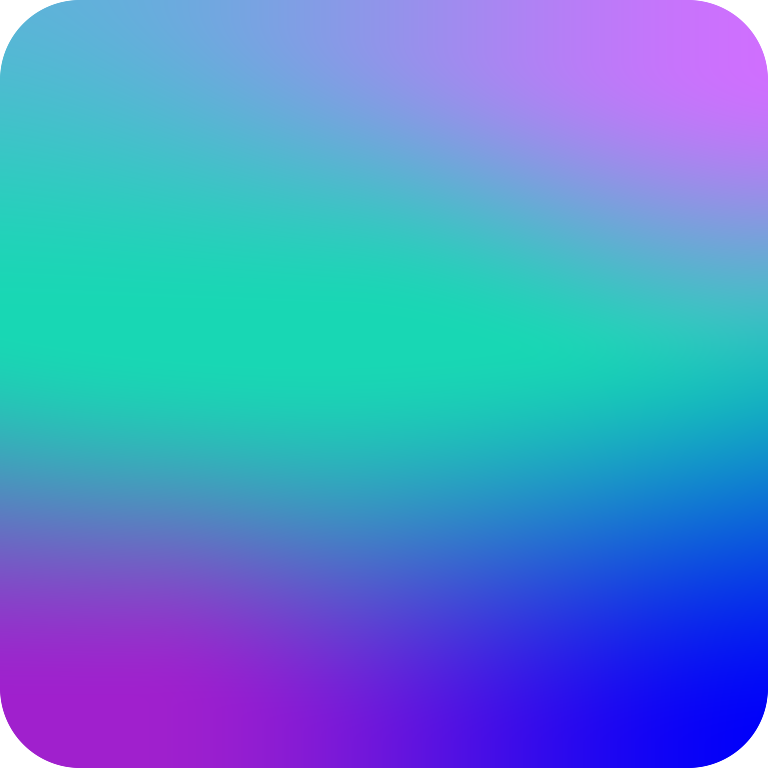
Write a Shadertoy shader that draws this background.

```glsl
// Rounded square filled with a soft mesh gradient: mint band between sky, violet, purple and blue.

// Signed distance to a box with rounded corners, centred at the origin.
float roundedBox(vec2 p, vec2 halfSize, float radius) {
    vec2 q = abs(p) - halfSize + radius;
    return length(max(q, 0.0)) + min(max(q.x, q.y), 0.0) - radius;
}

void mainImage(out vec4 fragColor, in vec2 fragCoord) {
    vec2 uv = fragCoord / iResolution.xy;
    float shortSide = min(iResolution.x, iResolution.y);

    vec3 mint   = vec3(0.094, 0.845, 0.705);
    vec3 sky    = vec3(0.370, 0.700, 0.853);
    vec3 violet = vec3(0.820, 0.430, 1.000);
    vec3 purple = vec3(0.627, 0.125, 0.804);
    vec3 blue   = vec3(0.000, 0.000, 0.980);

    // Colours along the top and bottom
    vec3 topColor = mix(sky, violet, smoothstep(0.0, 1.08, uv.x));
    vec3 bottomColor = mix(purple, blue, smoothstep(0.17, 1.03, uv.x));

    // Upper blend: reaches lower on the right, fades slower on the left
    float topStart = 0.58 - 0.13 * smoothstep(0.45, 1.0, uv.x);
    float topFull = 0.915 + 0.135 * (1.0 - uv.x) * (1.0 - uv.x);
    float topWeight = smoothstep(topStart, topFull, uv.y);

    // Lower blend: its upper limit curves up towards both sides
    float bend = uv.x - 0.38;
    float bottomStart = 0.54 + 0.27 * bend * bend;
    float bottomFull = 0.08 - 0.05 * smoothstep(0.2, 0.5, uv.x);
    float bottomWeight = 1.0 - smoothstep(bottomFull, bottomStart, uv.y);

    vec3 color = mix(mint, topColor, topWeight);
    color = mix(color, bottomColor, bottomWeight);

    // White outside the rounded corners
    vec2 halfSize = 0.5 * iResolution.xy / shortSide;
    vec2 p = fragCoord / shortSide - halfSize;
    float edge = roundedBox(p, halfSize, 0.104) * shortSide;
    color = mix(color, vec3(1.0), smoothstep(-0.5, 0.5, edge));

    fragColor = vec4(color, 1.0);
}
```
